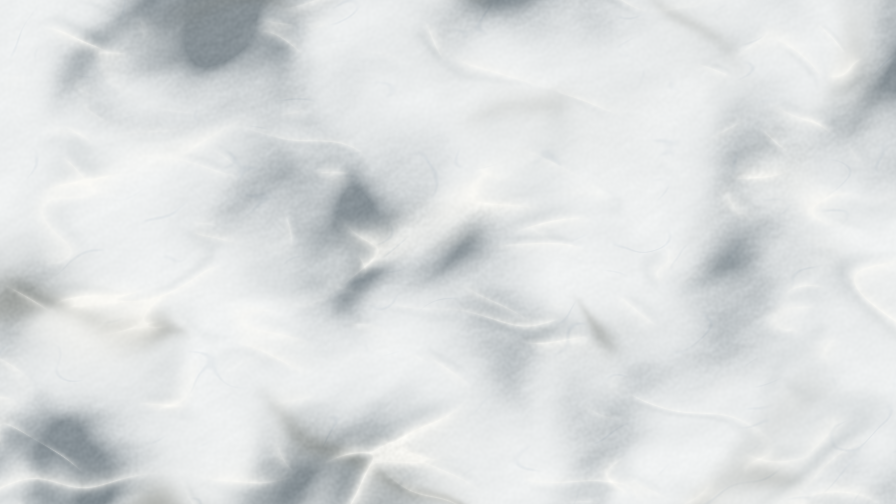
Give the GLSL for this texture, as a Shadertoy shader.

```glsl
vec2 hashGradient(ivec2 cell) {
    uvec2 h = uvec2(cell) * uvec2(1597u, 3812u) + uvec2(747u, 289u);
    h = (h.x ^ (h.y * 2797u)) * uvec2(40503u, 60493u);
    h ^= h >> 15;
    h *= 48271u;
    h ^= h >> 13;
    return normalize(vec2(h & 65535u) / 65535.0 - 0.4999);
}

float noise(vec2 p) {
    ivec2 cell = ivec2(floor(p));
    vec2 f = fract(p);
    vec2 u = f * f * f * (f * (f * 6.0 - 15.0) + 10.0);
    float a = dot(hashGradient(cell), f);
    float b = dot(hashGradient(cell + ivec2(1, 0)), f - vec2(1, 0));
    float c = dot(hashGradient(cell + ivec2(0, 1)), f - vec2(0, 1));
    float d = dot(hashGradient(cell + ivec2(1, 1)), f - vec2(1, 1));
    return mix(mix(a, b, u.x), mix(c, d, u.x), u.y);
}

float fbm(vec2 p, int octaves) {
    float sum = 0.0, amplitude = 1.0;
    for (int i = 0; i < octaves; i++) {
        sum += amplitude * noise(p);
        p = mat2(1.6, 1.2, -1.2, 1.6) * p + 7.3;
        amplitude *= 0.45;
    }
    return sum;
}

// Rotates so that x runs along the given angle
vec2 alongAngle(vec2 p, float angle) {
    float c = cos(angle), s = sin(angle);
    return vec2(c * p.x + s * p.y, c * p.y - s * p.x);
}

// Soft diagonal vein that swells into knots and fades away
float vein(vec2 p) {
    vec2 q = alongAngle(p, -0.72);
    float line = noise(q * vec2(1.1, 2.6) + 3.7);
    float piece = smoothstep(-0.05, 0.35, noise(p * 3.1 + 31.4));
    float knot = smoothstep(-0.1, 0.45, noise(p * 5.0 + 57.0));
    float width = mix(0.03, 0.085, knot);
    return piece * (mix(0.45, 0.85, knot) * exp(-pow(line / width, 2.0)) + 0.2 * exp(-abs(line) / 0.12));
}

// Short glossy crest: x is the light edge, y the shade beneath it
vec2 crest(vec2 p, float angle, float scale, float seed) {
    vec2 q = alongAngle(p, angle) * scale;
    float line = noise(q * vec2(1.6, 4.2) + seed);
    float piece = smoothstep(0.1, 0.4, noise(q * vec2(3.2, 4.4) + seed * 2.3));
    float side = line > 0.0 ? exp(-line / 0.08) : exp(line / 0.035);
    float shade = exp(-pow((line + 0.13) / 0.08, 2.0));
    return piece * vec2(side, shade);
}

void mainImage(out vec4 fragColor, in vec2 fragCoord) {
    vec2 p = fragCoord / iResolution.y;
    vec2 warp = vec2(fbm(p * 2.6 + 11.0, 2), fbm(p * 2.6 + 47.0, 2));
    vec2 folded = p + 0.1 * warp;

    // Cloudy grey depth, with few dark blotches
    float cloud = fbm(alongAngle(folded, 0.7) * vec2(2.5, 3.1) + 5.2, 3);
    float depth = 0.112 * exp(4.5 * cloud) * mix(0.85, 1.25, p.y);
    depth += 0.075 * fbm(alongAngle(folded, 0.3) * vec2(5.0, 7.5) + 19.0, 2);
    depth = clamp(depth, 0.0, 0.95);
    vec3 color = mix(vec3(0.942, 0.95, 0.951), vec3(0.51, 0.55, 0.575), depth);

    // Olive veins
    float veins = vein(p + 0.1 * warp);
    color = mix(color, vec3(0.51, 0.52, 0.495), 0.72 * veins);

    // Cream crests at several sizes
    vec2 gloss = vec2(0.0);
    for (int i = 0; i < 4; i++) {
        float k = float(i);
        gloss += crest(folded, 0.3 - 0.22 * k, 1.0 + 0.4 * k, 13.1 + 9.7 * k) * (1.0 - 0.15 * k);
    }
    color -= vec3(0.05, 0.045, 0.043) * gloss.y;
    color = mix(color, vec3(0.99, 0.985, 0.965), 0.85 * min(gloss.x, 1.0));

    // Fine relief lit from the upper left, rougher in shaded places
    vec2 q = alongAngle(p, 0.5) * vec2(20.0, 32.0);
    float relief = fbm(q, 3) - fbm(q + vec2(0.03, 0.2), 3);
    float grain = noise(p * 120.0 + 3.0);
    float rough = 0.6 + smoothstep(0.05, 0.35, depth);
    color += rough * (0.026 * relief + 0.018 * grain);

    // Hairline bluish cracks
    float hair = abs(noise(alongAngle(p + 0.04 * warp, 0.4) * vec2(9.0, 15.0) + 71.0));
    float hairMask = smoothstep(0.1, 0.45, noise(p * 11.0 + 83.0));
    color -= vec3(0.035, 0.028, 0.02) * hairMask * (1.0 - smoothstep(0.0, 0.06, hair));

    fragColor = vec4(clamp(color, 0.0, 1.0), 1.0);
}
```
